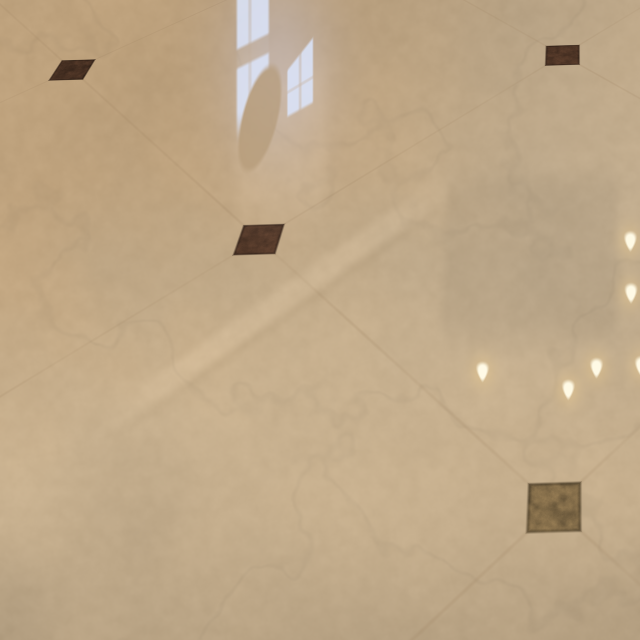
Reproduce this texture procedurally as a WebGL 2 fragment shader.

```glsl
#version 300 es
precision highp float;
uniform vec2 u_resolution;
out vec4 fragColor;

// Floor perspective
const float HORIZON = 2.121;
const float DEPTH_SCALE = 6.646;
const float NEAR_DEPTH = 3.454;
const float ROLL = 0.03;
const vec3 FLOOR_X = vec3(2.991, 2.089, 0.9015); // offset, step across, step by depth

// Tile sizes in floor units
const float INSET_HALF = 0.069;
const float INSET_SOFT = 0.005;
const float JOINT_HALF = 0.003;
const float JOINT_STRENGTH = 0.20;

// Colours
const vec3 MARBLE_WARM = vec3(0.745, 0.635, 0.490);
const vec3 MARBLE_PALE = vec3(0.775, 0.685, 0.555);
const vec3 MARBLE_GREY = vec3(0.735, 0.660, 0.550);
const vec3 JOINT = vec3(0.60, 0.49, 0.36);
const vec3 INSET_DARK = vec3(0.31, 0.21, 0.15);
const vec3 INSET_OLIVE = vec3(0.52, 0.43, 0.29);
const vec3 WINDOW_LIGHT = vec3(0.86, 0.90, 0.99);
const vec3 WINDOW_HALO = vec3(0.76, 0.73, 0.76);
const vec3 LAMP_HALO = vec3(0.90, 0.78, 0.56);
const vec3 LAMP_CORE = vec3(1.0, 0.98, 0.90);

const vec2 LAMPS[6] = vec2[6](
    vec2(0.754, 0.419), vec2(0.888, 0.391), vec2(0.932, 0.425),
    vec2(0.985, 0.623), vec2(0.986, 0.542), vec2(1.002, 0.428));

float hash(vec2 p) {
    vec3 q = fract(p.xyx * 0.1031);
    q += dot(q, q.yzx + 33.33);
    return fract((q.x + q.y) * q.z);
}

float noise(vec2 p) {
    vec2 i = floor(p), f = fract(p);
    f = f * f * (3.0 - 2.0 * f);
    return mix(mix(hash(i), hash(i + vec2(1, 0)), f.x),
               mix(hash(i + vec2(0, 1)), hash(i + vec2(1, 1)), f.x), f.y);
}

float fbm(vec2 p) {
    float sum = 0.0, amp = 0.5;
    for (int i = 0; i < 5; i++) {
        sum += amp * noise(p);
        p = mat2(1.6, 1.2, -1.2, 1.6) * p + 7.3;
        amp *= 0.5;
    }
    return sum;
}

float band(float x, float lo, float hi, float blur) {
    return smoothstep(lo - blur, lo + blur, x) * (1.0 - smoothstep(hi - blur, hi + blur, x));
}

float glow(vec2 p, vec2 radius) {
    p /= radius;
    return exp(-dot(p, p));
}

vec3 marble(vec2 uv) {
    float cloud = fbm(uv * 5.0) - 0.5;
    float pale = smoothstep(0.75, 0.25, uv.y - 0.35 * uv.x + 0.3 * cloud);
    vec3 col = mix(MARBLE_WARM, MARBLE_PALE, pale);
    col = mix(col, MARBLE_GREY, 0.7 * smoothstep(0.4, 0.9, uv.x) * smoothstep(0.25, 0.6, uv.y));
    col *= 1.0 - 0.08 * smoothstep(0.25, -0.05, uv.y) + 0.10 * cloud;
    float vein = abs(fbm(uv * 4.0 + 11.0) - 0.5);
    col *= 1.0 - 0.025 * smoothstep(0.02, 0.0, vein);
    return col + 0.035 * (fbm(uv * 65.0) - 0.5);
}

vec3 tiles(vec3 col, vec2 uv) {
    float depth = DEPTH_SCALE / (HORIZON - uv.y + ROLL * (uv.x - 0.5));
    float v = depth - NEAR_DEPTH;
    float u = (uv.x * depth - FLOOR_X.x - FLOOR_X.z * v) / FLOOR_X.y;
    vec2 grid = 0.5 * vec2(u + v, v - u);
    vec2 id = floor(grid + 0.5), q = grid - id;

    // Faint diagonal joints
    float joint = smoothstep(JOINT_HALF * 2.0, 0.0, min(abs(q.x), abs(q.y)));
    col = mix(col, JOINT, JOINT_STRENGTH * joint * (0.4 + 0.6 * noise(uv * 9.0)));

    // Stone insets where joints cross
    vec2 local = vec2(q.x - q.y, q.x + q.y);
    float edge = max(abs(local.x), abs(local.y)) - INSET_HALF;
    float mottle = fbm(local * 45.0 + id * 17.0);
    vec3 stone = mix(INSET_DARK, INSET_OLIVE, smoothstep(4.3, 3.6, depth));
    stone *= 0.72 + 0.5 * mottle + 0.15 * (hash(id + 3.0) - 0.5);
    stone *= 1.0 - 0.3 * smoothstep(-0.012, 0.0, edge);
    return mix(col, stone, smoothstep(INSET_SOFT, -INSET_SOFT, edge));
}

vec3 reflections(vec3 col, vec2 uv) {
    // Dim panel and long pale streaks
    float panel = band(uv.x, 0.69 + 0.04 * (uv.y - 0.5), 0.965, 0.012) * band(uv.y, 0.47, 0.72, 0.04);
    col *= 1.0 - 0.045 * panel;
    float across = uv.y - 0.33 - 0.70 * (uv.x - 0.16);
    float along = band(uv.x, 0.22, 0.66, 0.09);
    col += along * (0.035 * band(across, -0.015, 0.025, 0.012) - 0.018 * band(across, -0.035, -0.02, 0.01));

    // Window panes, their halo and a leaf-shaped shadow
    float halo = glow(uv - vec2(0.435, 0.90), vec2(0.085, 0.15));
    col = mix(col, WINDOW_HALO, 0.55 * halo);
    col += 0.03 * band(uv.x, 0.37, 0.51, 0.015) * band(uv.y, 0.67, 0.9, 0.05);
    float slant = uv.y - 0.5 * (uv.x - 0.395);
    float tall = band(uv.x, 0.370, 0.420, 0.003) * smoothstep(0.77, 0.83, uv.y);
    tall *= 1.0 - 0.9 * band(slant, 0.905, 0.935, 0.004);
    tall *= 1.0 - 0.35 * band(uv.x, 0.388, 0.393, 0.002);
    vec2 leaf = uv - vec2(0.406, 0.815);
    leaf.x -= 0.22 * leaf.y;
    float shade = smoothstep(1.1, 0.9, length(leaf / vec2(0.028, 0.082)));
    float x = uv.x - 0.449;
    float wide = band(x, 0.0, 0.040, 0.002) * band(uv.y, 0.818 + 0.55 * x, 0.89 + 1.27 * x, 0.004);
    wide *= 1.0 - 0.5 * band(x, 0.018, 0.022, 0.002);
    wide *= 1.0 - 0.4 * band(uv.y - 0.6 * x, 0.853, 0.858, 0.002);
    col = mix(col, MARBLE_WARM * 0.94, 0.65 * shade);
    col = mix(col, WINDOW_LIGHT, 0.85 * max(tall * (1.0 - shade), wide));

    // Lamp drops, narrowing downwards
    for (int i = 0; i < 6; i++) {
        vec2 d = uv - LAMPS[i];
        float width = 0.0085 * (1.0 + 0.5 * clamp(d.y / 0.015, -1.0, 1.0));
        col = mix(col, LAMP_HALO, 0.5 * glow(d, vec2(0.019, 0.025)));
        col = mix(col, LAMP_CORE, smoothstep(1.2, 0.6, length(d / vec2(width, 0.015))));
    }
    return col;
}

void main() {
    vec2 uv = gl_FragCoord.xy / u_resolution;
    vec3 col = reflections(tiles(marble(uv), uv), uv);
    fragColor = vec4(clamp(col, 0.0, 1.0), 1.0);
}
```
